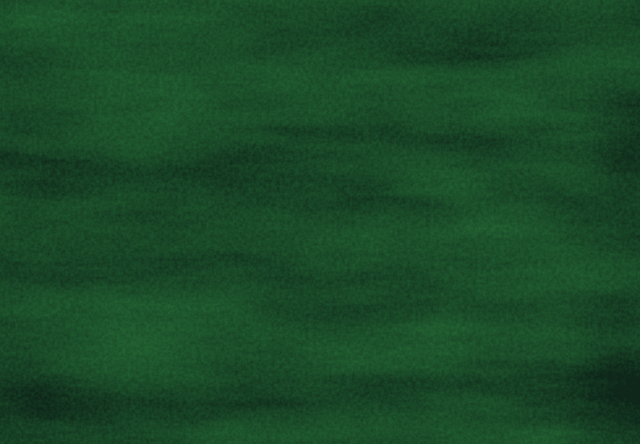
Reproduce this texture procedurally as a WebGL 1 fragment shader.

```glsl
precision highp float;

uniform vec2 u_resolution;

const vec3 DEEP_GREEN = vec3(0.07, 0.20, 0.12);
const vec3 MID_GREEN = vec3(0.095, 0.28, 0.152);
const vec3 LIGHT_GREEN = vec3(0.12, 0.35, 0.18);
const float STREAKS = 9.0;

float hash(vec2 p) {
  vec3 q = fract(p.xyx * vec3(0.1031, 0.1030, 0.0973));
  q += dot(q, q.yzx + 33.33);
  return fract((q.x + q.y) * q.z);
}

vec2 gradient(vec2 cell) {
  float angle = 6.28318 * hash(cell);
  return vec2(cos(angle), sin(angle));
}

float gradientNoise(vec2 p) {
  vec2 i = floor(p);
  vec2 f = p - i;
  vec2 w = f * f * f * (f * (f * 6.0 - 15.0) + 10.0);
  vec2 e = vec2(1.0, 0.0);
  float low = mix(dot(gradient(i), f), dot(gradient(i + e.xy), f - e.xy), w.x);
  float high = mix(dot(gradient(i + e.yx), f - e.yx),
                   dot(gradient(i + e.xx), f - e.xx), w.x);
  return mix(low, high, w.y);
}

float fbm(vec2 p) {
  float sum = 0.0;
  float amplitude = 1.0;
  for (int i = 0; i < 4; i++) {
    sum += amplitude * gradientNoise(p);
    p = p * 2.03 + vec2(17.3, 9.1);
    amplitude *= 0.5;
  }
  return sum;
}

// Long horizontal stroke: crisp on its upper rim, bleeding out below
float streak(vec2 p, vec2 center, float halfLength, float thickness) {
  float d = p.y - center.y;
  float rim = mix(thickness, thickness * 0.3, smoothstep(-0.006, 0.006, d));
  float across = exp(-d * d / (rim * rim));
  float along = 1.0 - smoothstep(0.25, 1.0, abs(p.x - center.x) / halfLength);
  return across * along;
}

float streakLayer(vec2 p, float aspect) {
  vec2 bent = p + vec2(0.0, 0.035 * fbm(p * vec2(2.2, 3.0) + 40.0));
  float sum = 0.0;
  for (float i = 0.0; i < STREAKS; i++) {
    vec2 center = vec2(aspect * hash(vec2(i, 3.0)),
                       (i + hash(vec2(i, 11.0))) / STREAKS);
    float halfLength = mix(0.3, 0.75, hash(vec2(i, 23.0)));
    float thickness = mix(0.02, 0.065, hash(vec2(i, 37.0)));
    sum += streak(bent, center, halfLength, thickness);
  }
  float breakup = 0.8 + 0.9 * fbm(p * vec2(3.5, 12.0) + 70.0);
  return sum * clamp(breakup, 0.0, 1.4);
}

// Pigment pooled irregularly at the left and right sides
float sidePool(vec2 p, float aspect) {
  float side = min(p.x, aspect - p.x) + 0.12 * fbm(p * vec2(4.0, 5.0) + 90.0);
  float patches = 0.6 + 1.2 * gradientNoise(p * vec2(1.5, 4.0) + 55.0);
  return (1.0 - smoothstep(-0.03, 0.24, side)) * clamp(patches, 0.0, 1.0);
}

float paperGrain(vec2 p) {
  return 0.6 * gradientNoise(p * 95.0) + 0.6 * gradientNoise(p * 170.0 + 31.0);
}

vec3 pigment(float tone) {
  vec3 shade = mix(DEEP_GREEN, MID_GREEN, min(tone * 2.0, 1.0));
  return shade + (LIGHT_GREEN - MID_GREEN) * max(tone * 2.0 - 1.0, 0.0);
}

void main() {
  vec2 p = gl_FragCoord.xy / u_resolution.y;
  float aspect = u_resolution.x / u_resolution.y;

  // Layered washes
  float bands = fbm(p * vec2(1.1, 6.0) + 5.0);
  float clouds = fbm(p * vec2(2.5, 5.0) + 21.0);
  float bristles = fbm(p * vec2(4.0, 26.0) + 63.0);
  float tone = 0.67 + 0.5 * bands + 0.45 * clouds + 0.2 * bristles;

  // Dark strokes and pooled sides
  tone -= 0.32 * streakLayer(p, aspect);
  tone -= 0.4 * sidePool(p, aspect);

  // Paper tooth
  tone += 0.55 * paperGrain(p);

  gl_FragColor = vec4(pigment(clamp(tone, -0.3, 1.25)), 1.0);
}
```
